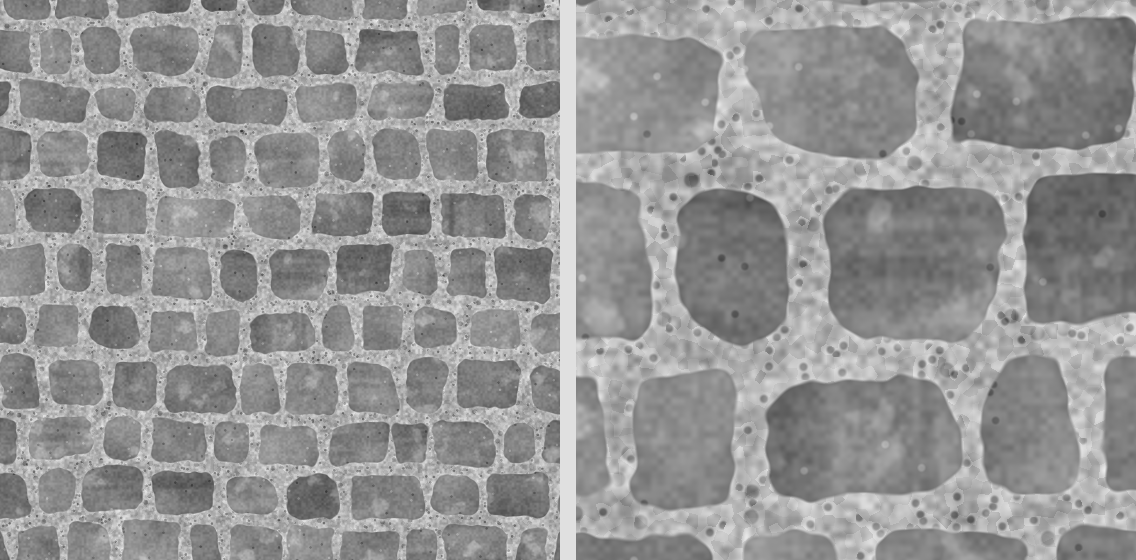
Left: the whole. Right: its middle third, enlarged.
A WebGL 2 fragment shader for this texture:

```glsl
#version 300 es
precision highp float;
// Grey cobblestone paving: uneven rows of worn stones set in gritty pale mortar.

uniform vec2 u_resolution;
out vec4 fragColor;

float hash(vec2 p) {
    vec3 q = fract(p.xyx * vec3(0.1031, 0.1030, 0.0973));
    q += dot(q, q.yzx + 33.33);
    return fract((q.x + q.y) * q.z);
}

float noise(vec2 p) {
    vec2 i = floor(p), f = fract(p);
    f = f * f * (3.0 - 2.0 * f);
    return mix(mix(hash(i), hash(i + vec2(1, 0)), f.x),
               mix(hash(i + vec2(0, 1)), hash(i + vec2(1, 1)), f.x), f.y);
}

float fbm(vec2 p) {
    float sum = 0.0, amp = 0.53;
    for (int i = 0; i < 4; i++) {
        sum += amp * noise(p);
        p = mat2(1.6, 1.2, -1.2, 1.6) * p + 17.0;
        amp *= 0.5;
    }
    return sum;
}

// Cellular noise: distance to the nearest grain centre, and that grain's random value.
vec2 grains(vec2 p) {
    vec2 cell = floor(p), best = vec2(9.0, 0.0);
    for (int y = -1; y <= 1; y++)
    for (int x = -1; x <= 1; x++) {
        vec2 c = cell + vec2(x, y);
        float dist = length(c + vec2(hash(c), hash(c + 71.0)) - p);
        if (dist < best.x) best = vec2(dist, hash(c + 133.0));
    }
    return best;
}

// Jittered division of a line: low edge, high edge and index of the span holding u.
float divider(float i, float seed, float jitter) {
    return i + jitter * (hash(vec2(i, seed)) - 0.5);
}

vec3 span(float u, float seed, float jitter) {
    float i = floor(u);
    if (u < divider(i, seed, jitter)) i -= 1.0;
    else if (u >= divider(i + 1.0, seed, jitter)) i += 1.0;
    return vec3(divider(i, seed, jitter), divider(i + 1.0, seed, jitter), i);
}

float roundedBox(vec2 p, vec2 halfSize, float radius) {
    vec2 q = abs(p) - halfSize + radius;
    return length(max(q, 0.0)) + min(max(q.x, q.y), 0.0) - radius;
}

float stoneTone(vec2 p, vec2 id, float d) {
    vec2 q = p + 3.7 * vec2(hash(id + 5.0), hash(id + 6.0));
    float tone = mix(0.435, 0.565, hash(id + 7.0));
    tone += 0.26 * (fbm(q * 15.0) - 0.5);
    tone += 0.09 * (noise(p * 250.0) - 0.5) + 0.05 * (noise(p * 120.0) - 0.5);
    // Layered streaks on some stones, mostly horizontal
    vec2 along = hash(id + 8.0) < 0.75 ? q : q.yx;
    float streak = noise(along * vec2(7.0, 130.0)) + noise(along * vec2(14.0, 60.0)) - 1.0;
    tone += 0.09 * streak * smoothstep(0.5, 0.9, hash(id + 9.0));
    // Pale scuffs, then scattered pits and flecks
    tone += 0.12 * smoothstep(0.62, 0.78, fbm(q * 32.0));
    vec2 fleck = grains(q * 55.0);
    float dotMask = smoothstep(0.17, 0.07, fleck.x);
    tone += dotMask * (0.13 * step(0.9, fleck.y) - 0.14 * step(fleck.y, 0.1));
    return tone - 0.045 * exp(d / 0.003);
}

float mortarTone(vec2 p, float d) {
    float rim = exp(-max(d, 0.0) / 0.004);
    float tone = 0.685 + 0.085 * rim;
    tone += 0.2 * (fbm(p * 55.0) - 0.5) + 0.2 * (noise(p * 230.0) - 0.5);
    vec2 grit = grains(p * 150.0);
    tone += 0.12 * (grit.y - 0.5);
    tone -= 0.27 * step(0.89, grit.y) * smoothstep(0.5, 0.2, grit.x) * (1.0 - 0.6 * rim);
    vec2 pebble = grains(p * 60.0 + 9.0);
    return tone - 0.18 * step(0.9, pebble.y) * smoothstep(0.32, 0.2, pebble.x) * (1.0 - rim);
}

void main() {
    vec2 p = gl_FragCoord.xy / u_resolution.y;
    vec2 bent = p + 0.022 * (vec2(noise(p * 6.0), noise(p * 6.0 + 40.0)) - 0.5);

    // Rows, each split into its own number of stones
    vec3 row = span(bent.y * 10.0 + 0.35, 3.0, 0.2);
    float count = mix(7.8, 10.2, hash(vec2(row.z, 11.0)));
    float u = bent.x * count + 5.0 * hash(vec2(row.z, 12.0));
    vec3 column = span(u, row.z + 20.0, 0.46);
    vec2 id = vec2(column.z, row.z) + 50.0;

    // Stone outline: skewed rounded box with a ragged edge
    vec2 scale = vec2(count, 10.0);
    vec2 local = (vec2(u, bent.y * 10.0 + 0.35) - 0.5 * vec2(column.x + column.y, row.x + row.y)) / scale;
    vec2 halfSize = 0.5 * vec2(column.y - column.x, row.y - row.x) / scale;
    halfSize -= vec2(0.006, 0.007) + 0.006 * vec2(hash(id + 1.0), hash(id + 2.0));
    local += local.yx * 0.16 * (vec2(hash(id + 3.0), hash(id + 4.0)) - 0.5);
    local.x *= 1.0 + 3.5 * (hash(id + 10.0) - 0.5) * local.y;
    float d = roundedBox(local, halfSize, mix(0.010, 0.026, hash(id + 13.0)));
    d += 0.009 * (noise(p * 30.0) - 0.5) + 0.004 * (noise(p * 95.0) - 0.5);

    float soft = max(0.0012, 1.0 / u_resolution.y);
    float tone = mix(stoneTone(p, id, min(d, 0.0)), mortarTone(p, d), smoothstep(-soft, soft, d));
    fragColor = vec4(vec3(clamp(tone, 0.0, 1.0)), 1.0);
}
```
